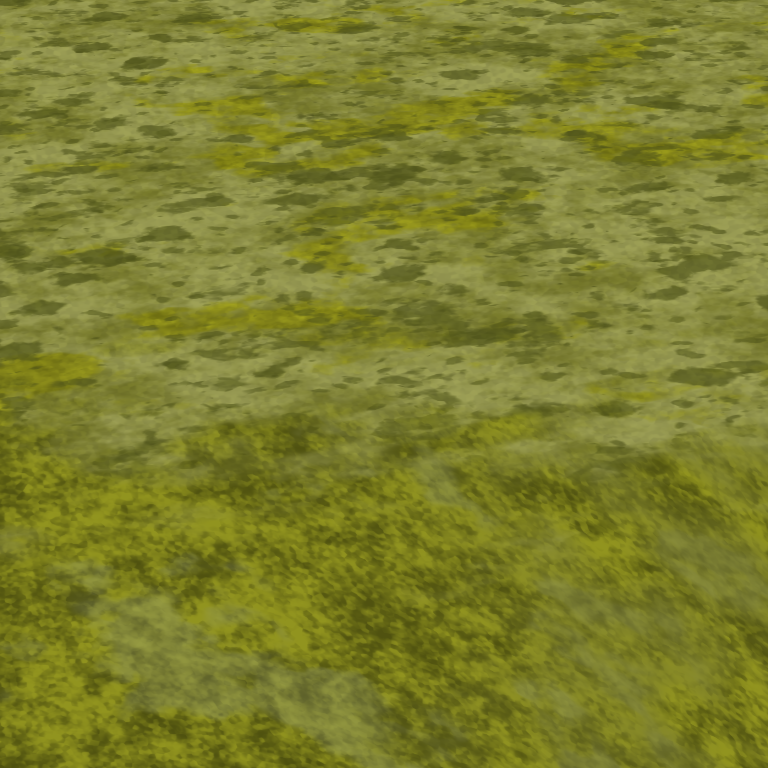
This texture is drawn by a Shadertoy shader. Its source:

```glsl
// Mossy ground seen at a slant: pale, smooth turf with flat dark blots and
// yellow moss patches far away, coarse grainy moss in the foreground.
// Layered smooth cellular noise is sampled in a simple perspective plane.

const vec3 PALE_TURF   = vec3(0.59, 0.60, 0.32);
const vec3 OLIVE_TURF  = vec3(0.45, 0.46, 0.16);
const vec3 DARK_BLOT   = vec3(0.31, 0.33, 0.10);
const vec3 YELLOW_MOSS = vec3(0.50, 0.50, 0.05);
const vec3 MOSS_SHADE  = vec3(0.31, 0.32, 0.06);
const vec3 MOSS_LIGHT  = vec3(0.57, 0.58, 0.12);
const vec3 GREY_LICHEN = vec3(0.48, 0.50, 0.28);

vec3 hash3(vec2 cell) {
    vec3 q = fract(cell.xyx * vec3(0.1031, 0.1030, 0.0973));
    q += dot(q, q.yxz + 33.33);
    return fract((q.xxy + q.yzz) * q.zyx);
}

// Cellular noise: random cell values blended by distance to their points.
float cellNoise(vec2 p) {
    vec2 cell = floor(p), local = fract(p);
    float total = 0.0, weights = 0.0;
    for (int y = -1; y <= 1; y++)
    for (int x = -1; x <= 1; x++) {
        vec2 offset = vec2(x, y);
        vec3 rnd = hash3(cell + offset);
        vec2 away = offset + rnd.xy - local;
        float weight = exp(-6.0 * dot(away, away));
        total += weight * rnd.z;
        weights += weight;
    }
    return total / weights;
}

float layeredNoise(vec2 p, int layers) {
    float total = 0.0, amplitude = 1.0, weights = 0.0;
    for (int i = 0; i < layers; i++) {
        total += amplitude * cellNoise(p);
        weights += amplitude;
        amplitude *= 0.6;
        p = p * 2.03 + vec2(17.3, 41.7);
    }
    return total / weights;
}

// Signed distance to scattered round spots; some cells stay empty.
float spotDistance(vec2 p, float maxRadius) {
    vec2 cell = floor(p), local = fract(p);
    float nearest = 1.0;
    for (int y = -1; y <= 1; y++)
    for (int x = -1; x <= 1; x++) {
        vec2 offset = vec2(x, y);
        vec3 rnd = hash3(cell + offset + 71.0);
        float radius = maxRadius * (1.4 * rnd.z - 0.4);
        nearest = min(nearest, length(offset + rnd.xy - local) - radius);
    }
    return nearest;
}

// Maps the canvas to a receding plane, flattening features with height.
vec2 groundPlane(vec2 uv, float flatness) {
    float depth = 2.0 / (2.0 - uv.y);
    return vec2((uv.x - 0.5) * depth, flatness * depth - 0.25 * uv.x) + 9.0;
}

vec3 farTurf(vec2 uv, vec2 ground) {
    float broad = layeredNoise(ground * 5.0, 4);
    float fine = layeredNoise(ground * vec2(24.0, 20.0), 3);
    vec3 color = mix(OLIVE_TURF, PALE_TURF,
                     smoothstep(0.22, 0.66, 0.65 * broad + 0.35 * fine));

    // Yellow moss in broad, ragged patches
    float patches = layeredNoise(ground * vec2(3.2, 3.6) + 23.0, 4);
    float moss = smoothstep(0.54, 0.70, patches + 0.15 * (fine - 0.5));
    color = mix(color, YELLOW_MOSS * (0.75 + 0.5 * fine), 0.8 * moss);

    // Dark hollows: ragged streaks and clear-edged spots
    float streaks = layeredNoise(ground * vec2(9.0, 10.0) + 51.0, 4);
    color = mix(color, DARK_BLOT, 0.6 * smoothstep(0.60, 0.74, streaks));
    vec2 ragged = ground + 0.09 * (vec2(broad, streaks) - 0.5);
    float large = spotDistance(ragged * 5.5, 0.30) + 0.25 * (fine - 0.5);
    float small = spotDistance(ragged * 14.0, 0.30) + 0.25 * (fine - 0.5);
    color = mix(color, DARK_BLOT, 0.65 * (1.0 - smoothstep(-0.06, 0.06, large)));
    color = mix(color, DARK_BLOT, 0.55 * (1.0 - smoothstep(-0.10, 0.06, small)));

    float grain = cellNoise(uv * vec2(130.0, 210.0)) - 0.5;
    return color * (1.0 + 0.12 * grain);
}

vec3 nearMoss(vec2 uv) {
    vec2 slanted = vec2(uv.x, uv.y + 0.3 * uv.x * uv.x);
    float clumps = layeredNoise(slanted * vec2(9.0, 15.0), 3);
    float tufts = layeredNoise(slanted * vec2(36.0, 54.0) + 5.0, 3);
    float grain = cellNoise(slanted * vec2(140.0, 200.0));
    float light = 0.36 * clumps + 0.42 * tufts + 0.22 * grain;
    vec3 color = mix(MOSS_SHADE, MOSS_LIGHT, smoothstep(0.24, 0.72, light));

    // Grey lichen and softer, paler turf showing through on the right
    float lichen = layeredNoise(slanted * vec2(6.0, 11.0) + 37.0, 4);
    color = mix(color, GREY_LICHEN * (0.7 + 0.6 * tufts),
                0.6 * smoothstep(0.56, 0.72, lichen));
    vec3 veil = mix(OLIVE_TURF, PALE_TURF, 0.3 * tufts);
    return mix(color, veil, 0.5 * smoothstep(0.4, 0.9, uv.x) * smoothstep(0.3, 0.6, lichen));
}

void mainImage(out vec4 fragColor, in vec2 fragCoord) {
    vec2 uv = fragCoord / iResolution.xy;
    vec2 ground = groundPlane(uv, 4.2);

    // Irregular change from foreground moss to distant turf
    float border = uv.y + 0.45 * (layeredNoise(ground * vec2(4.0, 5.0) + 80.0, 4) - 0.5);
    float far = smoothstep(0.30, 0.52, border);
    vec3 color = mix(nearMoss(uv), farTurf(uv, ground), far);
    fragColor = vec4(color, 1.0);
}
```
